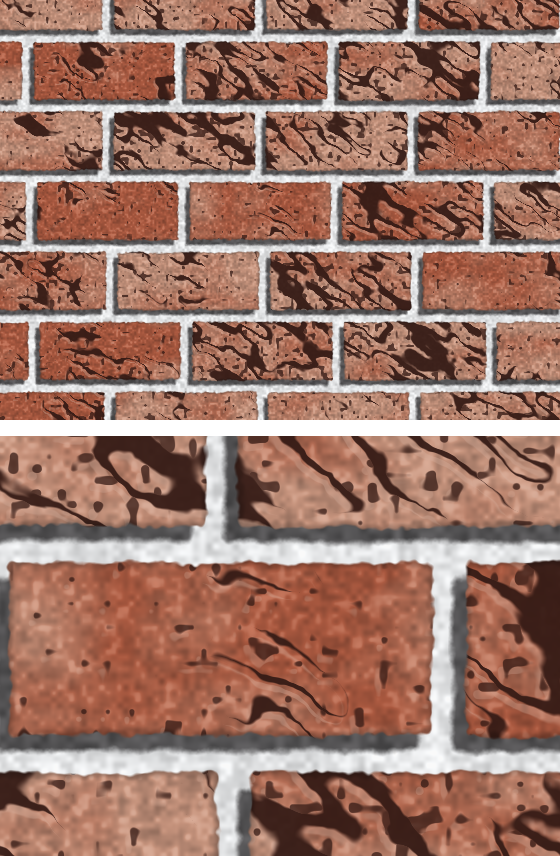
Top: the whole. Bottom: its middle third, enlarged.
Give the GLSL for this texture, as a WebGL 1 fragment shader.

```glsl
precision highp float;
// Weathered red-brown brick wall in running bond, white mortar, light from the upper right.
uniform vec2 u_resolution;

// Lengths are fractions of the canvas height, with y pointing down.
const vec2 PITCH = vec2(0.363, 1.0 / 6.0);
const vec2 BRICK = vec2(0.336, 0.138);
const vec2 CELL_MARGIN = vec2(0.0145, 0.009);
const vec2 SHADOW_SHIFT = vec2(-0.0105, 0.0125);

const vec3 CLAY = vec3(0.74, 0.55, 0.465);
const vec3 RED = vec3(0.64, 0.335, 0.24);
const vec3 PALE = vec3(0.84, 0.69, 0.62);
const vec3 CREVICE = vec3(0.20, 0.10, 0.08);
const vec3 MORTAR = vec3(0.89, 0.895, 0.90);
const vec3 SHADOW = vec3(0.29, 0.285, 0.29);

float hash(vec2 p) {
  vec3 h = fract(vec3(p.xyx) * 0.1031);
  h += dot(h, h.yzx + 33.33);
  return fract((h.x + h.y) * h.z);
}

float noise(vec2 p) {
  vec2 i = floor(p);
  vec2 f = fract(p);
  f = f * f * (3.0 - 2.0 * f);
  float top = mix(hash(i), hash(i + vec2(1.0, 0.0)), f.x);
  float bottom = mix(hash(i + vec2(0.0, 1.0)), hash(i + 1.0), f.x);
  return mix(top, bottom, f.y);
}

float fbm(vec2 p) {
  float sum = 0.0;
  float amp = 0.5;
  for (int i = 0; i < 4; i++) {
    sum += amp * noise(p);
    p = p * 2.03 + 17.3;
    amp *= 0.5;
  }
  return sum / 0.9375;
}

float boxDistance(vec2 p, vec2 halfSize, float radius) {
  vec2 d = abs(p) - halfSize + radius;
  return length(max(d, 0.0)) + min(max(d.x, d.y), 0.0) - radius;
}

// Diagonal cracks and small pits, gathered in rough patches.
float crevices(vec2 q, float wear) {
  vec2 warped = q + 0.022 * vec2(fbm(q * 24.0), fbm(q * 24.0 + 41.0));
  vec2 along = vec2(0.84 * warped.x + 0.54 * warped.y,
                    0.84 * warped.y - 0.54 * warped.x);
  float patches = smoothstep(0.46, 0.72, fbm(q * 10.0 + 7.0) + 0.16 * wear);
  float ridge = abs(noise(along * vec2(15.0, 48.0)) - 0.5);
  float crack = smoothstep(0.0, 0.06, 0.15 * patches - ridge);
  float pit = smoothstep(0.77, 0.88, noise(q * 105.0) + 0.14 * patches - 0.06);
  return max(crack, 0.8 * pit);
}

vec3 brickFace(vec2 q, float redness, float wear) {
  float grain = 0.55 * noise(q * 210.0) + 0.45 * noise(q * 110.0 + 5.0);
  float stain = clamp(redness + 2.0 * (fbm(q * vec2(8.0, 13.0)) - 0.5), 0.0, 1.0);
  vec3 color = mix(CLAY, RED, stain);
  color *= 0.76 + 0.46 * grain;
  color = mix(color, PALE, 0.55 * smoothstep(0.58, 0.85, grain) * (1.0 - 0.6 * stain));
  // The lower-left lips of the crevices catch the light.
  float hollow = crevices(q, wear);
  float lip = crevices(q + vec2(0.004, -0.006), wear);
  color = mix(color, PALE, 0.35 * lip * (1.0 - hollow));
  return mix(color, CREVICE, 0.93 * hollow);
}

vec3 mortarBed(vec2 p) {
  float grain = 0.6 * noise(p * 190.0) + 0.4 * noise(p * 85.0);
  return min(MORTAR * (0.84 + 0.31 * grain), vec3(0.98));
}

void main() {
  vec2 p = gl_FragCoord.xy / u_resolution.y;
  p.y = 1.0 - p.y;
  float soft = 0.7 / u_resolution.y + 0.0008;

  // Running bond: alternate rows move by about half a brick.
  vec2 wall = p - vec2(0.087, 0.100) + CELL_MARGIN;
  float row = floor(wall.y / PITCH.y);
  float bond = 0.187 * mod(row, 2.0);
  wall.x -= bond + 0.016 * (hash(vec2(row + 9.0, 3.0)) - 0.5);
  float column = floor(wall.x / PITCH.x);
  vec2 id = vec2(column, row) + 20.0;
  vec2 local = wall - vec2(column, row) * PITCH - CELL_MARGIN;

  // Each brick differs in size, colour and wear.
  float redness = 0.95 * pow(hash(id + 3.7), 1.5);
  float wear = hash(id * 1.7 + 11.0);
  vec2 size = BRICK + 0.004 * (vec2(hash(id + 5.1), hash(id + 8.3)) - 0.5);
  vec2 q = local + 2.0 + 23.0 * vec2(hash(id), hash(id + 31.0));

  // Rough outline and the shadow it throws to the lower left.
  float rough = 0.007 * (fbm(p * 42.0) - 0.5) + 0.003 * (noise(p * 190.0) - 0.5);
  vec2 centered = local - 0.5 * BRICK;
  float edge = boxDistance(centered, 0.5 * size, 0.005) + rough;
  float shadowEdge = boxDistance(centered - SHADOW_SHIFT, 0.5 * size, 0.004);
  shadowEdge += 0.007 * (fbm(p * 75.0 + 13.0) - 0.5);
  float face = 1.0 - smoothstep(-soft, soft, edge);
  float shade = 1.0 - smoothstep(-0.0022 - soft, 0.0018 + soft, shadowEdge);

  vec3 shadowColor = SHADOW * (0.75 + 0.5 * noise(p * 150.0));
  vec3 color = mix(mortarBed(p), shadowColor, 0.95 * shade);
  vec3 brick = brickFace(q, redness, wear);
  brick *= 1.0 - 0.22 * smoothstep(-0.006, 0.0, edge);
  gl_FragColor = vec4(mix(color, brick, face), 1.0);
}
```
